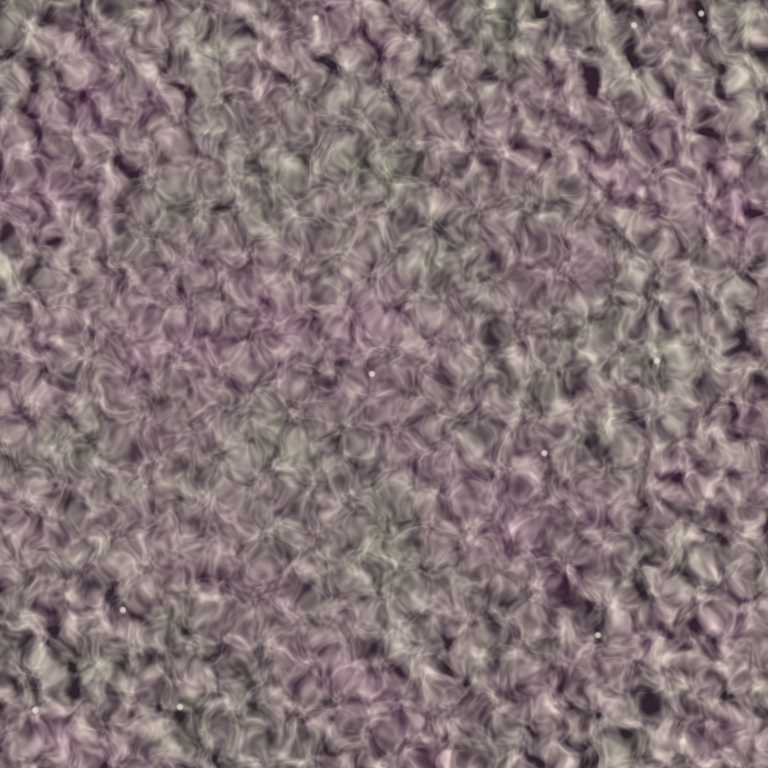
This texture is drawn by a WebGL 1 fragment shader. Its source:

```glsl
precision highp float;
uniform vec2 u_resolution;

const vec3 SHADE = vec3(0.27, 0.21, 0.25);
const vec3 PALE = vec3(0.77, 0.70, 0.68);
const vec3 OLIVE_SHIFT = vec3(-0.045, 0.02, -0.04);
const vec3 SPARKLE = vec3(0.93, 0.89, 0.85);
const vec2 TO_LIGHT = vec2(0.8, 0.6);

float hash(vec2 p) {
  vec3 q = fract(vec3(p.xyx) * 0.1031);
  q += dot(q, q.yzx + 33.33);
  return fract((q.x + q.y) * q.z);
}

float cornerSlope(vec2 cell, vec2 corner, vec2 local) {
  float angle = 6.2832 * hash(cell + corner);
  return dot(vec2(cos(angle), sin(angle)), local - corner);
}

// Gradient noise with unit slopes, centred on zero
float noise(vec2 p) {
  vec2 cell = floor(p);
  vec2 f = p - cell;
  vec2 w = f * f * f * (f * (f * 6.0 - 15.0) + 10.0);
  float low = mix(cornerSlope(cell, vec2(0.0), f),
                  cornerSlope(cell, vec2(1.0, 0.0), f), w.x);
  float high = mix(cornerSlope(cell, vec2(0.0, 1.0), f),
                   cornerSlope(cell, vec2(1.0), f), w.x);
  return mix(low, high, w.y);
}

vec2 turn(vec2 p, float angle) {
  float c = cos(angle), s = sin(angle);
  return vec2(c * p.x - s * p.y, s * p.x + c * p.y);
}

vec2 warp(vec2 p, float scale, float amount) {
  return p + amount * vec2(noise(p * scale + 17.0), noise(p * scale + 71.0));
}

// Fine soil grain from three octaves, slightly taller than wide
float grain(vec2 p) {
  float sum = 0.0, scale = 36.0, weight = 0.48;
  vec2 q = p * vec2(1.1, 0.92);
  for (int i = 0; i < 3; i++) {
    q = turn(q, 0.35);
    sum += weight * noise(q * scale + 40.0);
    scale *= 1.85;
    weight *= 0.8;
  }
  return sum;
}

// Pale curled fibres along the zero lines of a noise
float fibres(vec2 p) {
  return smoothstep(0.13, 0.0, abs(noise(turn(p, 0.9) * 34.0 + 90.0)));
}

float clumpHeight(vec2 p) {
  return noise(turn(p, 0.5) * 22.0 + 5.0) + 0.5 * noise(turn(p, 1.2) * 45.0 + 60.0);
}

// Side-lit slope of the clumps
float relief(vec2 p, float reach) {
  return clumpHeight(p) - clumpHeight(p + TO_LIGHT * reach);
}

// Rare bright mineral specks, one candidate per cell
float specks(vec2 p, float cells, float radius) {
  vec2 id = floor(p * cells);
  vec2 jitter = vec2(hash(id + 11.0), hash(id + 47.0)) * 0.6 + 0.2;
  float d = length(p * cells - id - jitter) / cells;
  return step(0.95, hash(id + 83.0)) * smoothstep(radius, radius * 0.3, d);
}

void main() {
  vec2 p = gl_FragCoord.xy / min(u_resolution.x, u_resolution.y);
  vec2 q = warp(p, 26.0, 0.016);

  // Quiet ground near the middle, coarser clumps toward the rim
  float rim = length(p - vec2(0.4, 0.5)) + 0.3 * noise(p * 4.0 + 3.0);
  float rough = smoothstep(0.15, 0.6, rim);

  float slope = relief(q, 0.012);
  float tone = 0.52 + grain(q);
  tone += 0.12 * (fibres(q) - 0.33);
  tone += 0.13 * noise(p * 5.0 + 29.0);
  tone += slope * mix(0.3, 0.85, rough);
  tone -= 0.22 * rough * smoothstep(0.2, 0.55, -slope);
  tone = clamp(tone, -0.15, 1.2);

  // Drift between mauve and olive grey
  float tint = noise(p * 4.5 + 50.0) + 0.6 * noise(p * 13.0 + 8.0) + 0.4 * noise(q * 40.0);
  vec3 color = mix(SHADE, PALE, tone) + OLIVE_SHIFT * tint;
  color = mix(color, SPARKLE, 0.8 * specks(p, 16.0, 0.006));

  gl_FragColor = vec4(color, 1.0);
}
```
